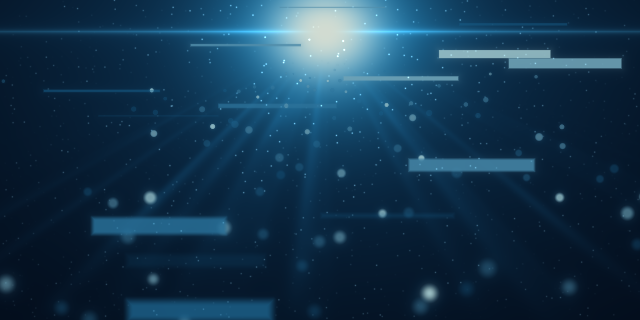
A WebGL 2 fragment shader for this background:

```glsl
#version 300 es
precision highp float;
// Deep blue space: a glowing horizon light, blurred bars and orbs streaming toward the viewer.
uniform vec2 u_resolution;
out vec4 fragColor;

const vec2 SUN = vec2(1.016, 0.901);
const vec3 BLUE = vec3(0.09, 0.39, 0.57);
const vec3 PALE = vec3(0.66, 0.80, 0.81);

vec3 hash3(vec2 cell) {
    vec3 q = fract(cell.xyx * vec3(0.1031, 0.1030, 0.0973));
    q += dot(q, q.yxz + 33.33);
    return fract((q.xxy + q.yzz) * q.zyx);
}

// Smooth one-dimensional noise
float noise(float x) {
    float i = floor(x);
    float f = smoothstep(0.0, 1.0, x - i);
    return mix(hash3(vec2(i, 7.0)).x, hash3(vec2(i + 1.0, 7.0)).x, f);
}

// Dark backdrop with a halo, a hot core and a horizontal flare
vec3 backdrop(vec2 d) {
    vec2 q = d * vec2(0.9, 1.25);
    float r = length(d * vec2(0.85, 1.0));
    vec3 col = mix(vec3(0.008, 0.035, 0.085), vec3(0.035, 0.155, 0.26), exp(-dot(q, q)));
    col += vec3(0.12, 0.36, 0.43) * exp(-14.0 * r * r);
    col += vec3(0.03, 0.12, 0.17) * exp(-2.8 * r);
    float along = 0.22 + 0.78 * exp(-2.0 * abs(d.x));
    col += vec3(0.20, 0.48, 0.58) * along * exp(-abs(d.y) / 0.006);
    col += vec3(0.02, 0.08, 0.11) * along * exp(-abs(d.y) / 0.04);
    return mix(col, vec3(0.82, 0.86, 0.82), exp(-pow(r / 0.135, 2.5)));
}

// Faint shafts that fan out below the light
float shafts(vec2 d) {
    float h = max(-d.y, 0.02);
    float u = d.x / h;
    float fan = pow(noise(u * 9.0 + 40.0), 3.0) * (0.3 + 0.7 * noise(u * 4.0 + log(h) * 3.0));
    return fan * exp(-0.5 * u * u) * smoothstep(0.08, 0.3, -d.y) * smoothstep(1.0, 0.5, -d.y);
}

// Tiny bright specks, densest around the light
float dust(vec2 p) {
    float sum = 0.0;
    for (int layer = 0; layer < 2; layer++) {
        vec2 g = p / (0.026 + 0.017 * float(layer));
        vec2 cell = floor(g);
        vec3 rnd = hash3(cell + 91.0 * float(layer));
        vec2 offset = (g - cell - 0.15 - 0.7 * rnd.xy) * (0.026 + 0.017 * float(layer));
        float kept = step(0.6, rnd.z) * pow(hash3(cell + 217.0).x, 3.0);
        sum += kept * exp(-dot(offset, offset) / 0.000006);
    }
    return sum * (0.12 + 0.9 * exp(-2.0 * length(p - SUN)));
}

// Orbs on a perspective grid: u runs sideways, v is the logarithm of the drop below the light
vec3 addOrbs(vec3 col, vec2 p) {
    const vec2 size = vec2(0.22, 0.18);
    vec2 d = p - SUN;
    float drop = max(-d.y, 0.02);
    vec2 home = floor(vec2(d.x / drop, log(drop)) / size);
    for (int j = -1; j <= 1; j++) {
        for (int i = -1; i <= 1; i++) {
            vec2 cell = home + vec2(i, j);
            vec3 place = hash3(cell + 153.0);
            vec3 look = hash3(cell + 371.0);
            vec2 uv = (cell + 0.1 + 0.8 * place.xy) * size;
            float h = exp(uv.y);
            float kept = step(place.z, 0.05 + 0.42 * exp(-0.25 * uv.x * uv.x));
            kept *= smoothstep(0.08, 0.16, h);
            vec2 offset = p - SUN - h * vec2(uv.x, -1.0);
            float radius = h * mix(0.026, 0.046, look.x);
            float blur = clamp(0.25 + 1.4 * abs(h - 0.27), 0.3, 1.0);
            float dist = length(offset) / radius;
            float disc = 1.0 - smoothstep(1.0 - blur, 1.0 + 0.4 * blur, dist);
            float glow = 0.25 * exp(-dist * dist * 0.6);
            float power = pow(look.y, 2.0);
            vec3 tint = mix(BLUE, PALE, power * smoothstep(1.1, 0.2, dist * 0.6));
            col = mix(col, tint, kept * mix(0.3, 0.95, power) * max(disc, glow));
        }
    }
    return col;
}

// Horizontal bar, longer and softer the lower it lies
void addBar(inout vec3 col, vec2 p, vec2 center, float thick, float white, float alpha) {
    float h = SUN.y - center.y;
    float blur = 0.0025 + 0.022 * h * h;
    vec2 q = abs(p - center) - vec2(0.17 + 0.065 * h, thick);
    float dist = length(max(q, 0.0)) + min(max(q.x, q.y), 0.0);
    float body = 1.0 - smoothstep(-blur, blur, dist);
    float glow = 0.15 * exp(-max(dist, 0.0) / 0.012);
    col = mix(col, mix(BLUE, PALE, white), alpha * max(body, glow));
}

void main() {
    vec2 p = gl_FragCoord.xy / u_resolution.y;
    p.x += 1.0 - 0.5 * u_resolution.x / u_resolution.y;
    vec3 col = backdrop(p - SUN);
    col += vec3(0.04, 0.16, 0.22) * shafts(p - SUN);
    col = addOrbs(col, p);

    // Bars from the far top to the near bottom
    addBar(col, p, vec2(1.039, 0.977), 0.002, 0.4, 0.7);
    addBar(col, p, vec2(1.604, 0.924), 0.004, 0.0, 0.45);
    addBar(col, p, vec2(0.768, 0.859), 0.004, 0.4, 0.85);
    addBar(col, p, vec2(1.546, 0.831), 0.013, 0.9, 0.9);
    addBar(col, p, vec2(1.766, 0.802), 0.016, 0.6, 0.9);
    addBar(col, p, vec2(1.253, 0.755), 0.007, 0.6, 0.9);
    addBar(col, p, vec2(0.318, 0.716), 0.004, 0.0, 0.55);
    addBar(col, p, vec2(0.867, 0.669), 0.007, 0.15, 0.75);
    addBar(col, p, vec2(0.495, 0.638), 0.002, 0.0, 0.25);
    addBar(col, p, vec2(1.474, 0.484), 0.020, 0.3, 0.9);
    addBar(col, p, vec2(1.211, 0.326), 0.007, 0.0, 0.25);
    addBar(col, p, vec2(0.497, 0.294), 0.027, 0.12, 0.85);
    addBar(col, p, vec2(0.612, 0.185), 0.020, 0.0, 0.15);
    addBar(col, p, vec2(0.625, 0.029), 0.032, 0.05, 0.75);

    col += vec3(0.65, 0.85, 0.9) * dust(p);
    fragColor = vec4(clamp(col, 0.0, 1.0), 1.0);
}
```
